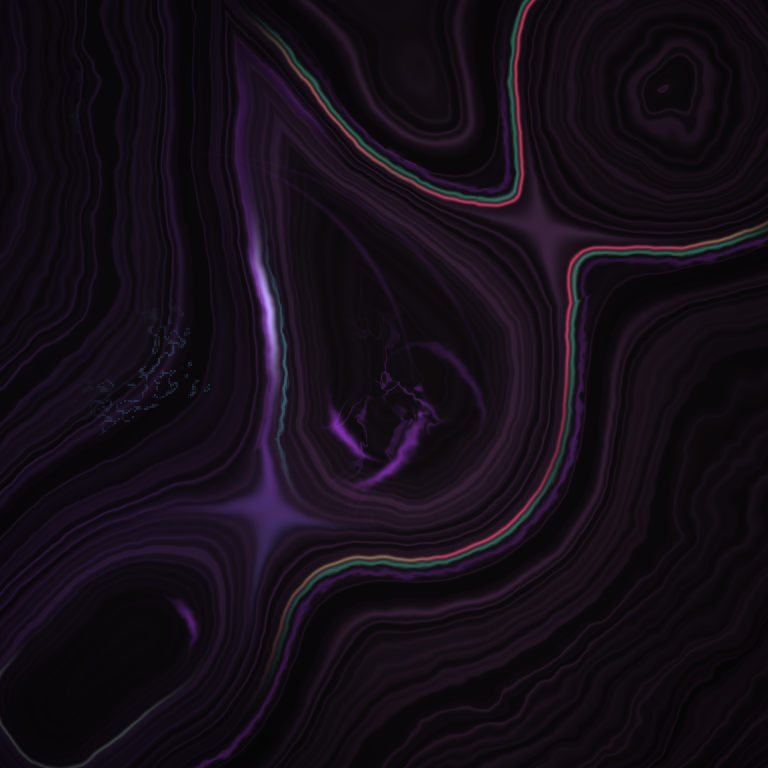
A Shadertoy shader for this background:

```glsl
// Dark marbled flow: thin violet filaments follow the contours of a warped
// distance field with three blended basins, which leaves saddles between them.
// A few contours glow in red, green and violet around a turbulent core.

#define BLEND 9.0             // sharpness of the blend between basins
#define WARP 0.030            // large bends of the flow
#define JITTER 0.085          // crinkles far from the basins
#define GLOW_LEVEL 0.130      // contour carrying the coloured lines
#define LEFT_LEVEL 0.090      // contour carrying the pale left strand
#define LINE_WIDTH 0.0024
#define CORE vec2(0.52, 0.46)
#define FILAMENT vec3(0.170, 0.090, 0.172)
#define VIOLET vec3(0.43, 0.14, 0.60)
#define RED vec3(0.60, 0.17, 0.26)
#define GREEN vec3(0.13, 0.34, 0.27)
#define PALE vec3(0.48, 0.52, 0.64)

float hash(vec2 p) {
    vec3 q = fract(vec3(p.xyx) * 0.1031);
    q += dot(q, q.yzx + 33.33);
    return fract((q.x + q.y) * q.z);
}

float noise(vec2 p) {
    vec2 i = floor(p), f = fract(p);
    f = f * f * (3.0 - 2.0 * f);
    return mix(mix(hash(i), hash(i + vec2(1, 0)), f.x),
               mix(hash(i + vec2(0, 1)), hash(i + vec2(1, 1)), f.x), f.y);
}

float fbm(vec2 p) {
    float sum = 0.0, amp = 0.53;
    for (int i = 0; i < 4; i++) {
        sum += amp * noise(p);
        p = mat2(1.6, 1.2, -1.2, 1.6) * p + 7.3;
        amp *= 0.5;
    }
    return sum;
}

vec2 fbm2(vec2 p) { return vec2(fbm(p), fbm(p + 41.7)) - 0.5; }

float bell(float x, float width) { x /= width; return exp(-x * x); }
float spot(vec2 p, vec2 centre, float size) { return bell(length(p - centre), size); }

// Distance to a segment whose radius changes from ra to rb
float capsule(vec2 p, vec2 a, vec2 b, float ra, float rb) {
    vec2 ab = b - a;
    float t = clamp(dot(p - a, ab) / dot(ab, ab), 0.0, 1.0);
    return length(p - a - ab * t) - mix(ra, rb, t);
}

// Smooth union of three basins, with rounded hills pressed against them
float field(vec2 p) {
    float middle = capsule(p, vec2(0.31, 1.0), vec2(0.53, 0.51), -0.12, 0.11);
    float lower = capsule(p, vec2(0.07, 0.08), vec2(0.18, 0.18), 0.03, 0.04);
    float upper = length(p - vec2(0.88, 0.88)) - 0.08;
    float h = -log(exp(-BLEND * middle) + exp(-BLEND * lower) + exp(-BLEND * upper)) / BLEND;
    return h + 0.085 * spot(p, vec2(0.55, 0.84), 0.13) + 0.06 * spot(p, vec2(0.85, 0.55), 0.2)
             + 0.04 * spot(p, vec2(0.47, 0.19), 0.13);
}

// Curved stroke, strongest at the given angle and tapered along the arc
float stroke(vec2 p, vec2 centre, float radius, float angle, float spread, float width) {
    vec2 q = p - centre;
    float turn = atan(q.y, q.x) - angle;
    float taper = bell(atan(sin(turn), cos(turn)), spread);
    return taper * bell(length(q) - radius, width * (0.35 + 0.65 * taper));
}

// Four-armed crossing of the contour through a saddle
float crossing(vec2 p, float h, vec2 saddle) {
    return bell(h - field(saddle), 0.0035) * spot(p, saddle, 0.11);
}

void mainImage(out vec4 fragColor, in vec2 fragCoord) {
    vec2 uv = fragCoord / iResolution.y;
    float coreMask = spot(uv, CORE, 0.085), upperMask = spot(uv, vec2(0.88, 0.88), 0.14);

    // Warped flow field
    vec2 p = uv + WARP * (vec2(noise(uv * 4.0), noise(uv * 4.0 + 19.0)) - 0.5);
    p += (0.014 + 0.07 * coreMask) * fbm2(uv * 15.0) + 0.12 * upperMask * fbm2(uv * 8.0);
    p.x -= mix(0.05, -0.03, smoothstep(0.45, 0.8, uv.y)) * smoothstep(0.2, 0.4, uv.y)
         * bell(uv.x - 0.3, 0.2);
    float h = field(p);
    h += JITTER * (fbm(p * 8.0 + 3.0) - 0.5) * smoothstep(0.14, 0.35, h);
    float slope = clamp(length(vec2(dFdx(h), dFdy(h))) * iResolution.y, 0.4, 1.5);

    // Dim ground, darker towards the corners
    float vignette = spot(uv, vec2(0.48, 0.52), 0.62);
    float outside = smoothstep(0.0, 0.11, h);
    float band = mix(0.6, noise(vec2(h * 22.0, 5.0)), outside);
    vec3 col = vec3(0.050, 0.039, 0.051) * (0.25 + 0.75 * vignette) * (0.68 + 0.5 * band);

    // Filaments along the contours
    float filaments = 0.0, freq = 40.0;
    for (int i = 0; i < 4; i++) {
        float layer = float(i) * 13.7;
        float ridge = pow(noise(vec2(h * freq + 40.0, layer)), 4.0);
        filaments += ridge * (0.1 + 1.1 * noise(p * 4.0 + layer));
        freq *= 1.8;
    }
    filaments *= max(mix(0.12, 1.0, outside), upperMask) * (0.25 + 0.75 * vignette);
    float leftness = smoothstep(0.5, 0.15, uv.x);
    col += filaments * FILAMENT * mix(vec3(1.0), vec3(1.0, 0.95, 1.4), leftness);
    col += vec3(0.12, 0.07, 0.13) * crossing(p, h, vec2(0.72, 0.70));
    col += vec3(0.17, 0.12, 0.28) * crossing(p, h, vec2(0.33, 0.32));

    // Coloured contours on the right and the top
    float right = smoothstep(0.30, 0.42, uv.x + 0.25 * smoothstep(0.35, 0.2, uv.y));
    float pulse = smoothstep(0.25, 0.65, noise(p * 4.5 + 8.0));
    float d = (h - GLOW_LEVEL) / slope;
    float fade = right * (0.25 + 0.75 * pulse) * smoothstep(0.05, 0.3, uv.y);
    vec3 warm = mix(RED, vec3(0.42, 0.35, 0.22), smoothstep(0.5, 0.8, noise(p * 6.0 + 2.0)));
    col += fade * (warm * bell(d, LINE_WIDTH) + GREEN * bell(d - 0.007, 0.003));
    col += right * VIOLET * 0.42 * bell(d - 0.019, 0.004) * noise(p * 5.0);

    // Pale strand on the left with a teal companion
    float left = smoothstep(0.46, 0.38, uv.x) * smoothstep(0.28, 0.42, uv.y) * smoothstep(1.0, 0.85, uv.y);
    float e = (h - LEFT_LEVEL) / slope;
    float highlight = bell(length((uv - vec2(0.35, 0.60)) * vec2(1.0, 0.6)), 0.05);
    col += left * (VIOLET * (0.35 + 0.4 * highlight) * bell(e - 0.005, 0.006) + PALE * highlight * bell(e, 0.006));
    col += left * vec3(0.13, 0.30, 0.32) * bell(e + 0.013, LINE_WIDTH) * bell(uv.y - 0.52, 0.14);
    col += left * vec3(0.08, 0.13, 0.18) * bell(e - 0.15, 0.004) * pulse;

    // Rim of the lower basin
    float lowerMask = spot(uv, vec2(0.1, 0.14), 0.17);
    col += lowerMask * vec3(0.25, 0.31, 0.27) * bell(h - 0.05, LINE_WIDTH) * pulse;

    // Violet strokes and torn strands near the core
    p += 0.02 * fbm2(uv * 28.0);
    float strokes = 0.9 * stroke(p, vec2(0.45, 0.47), 0.100, -0.85, 0.60, 0.008);
    strokes += stroke(p, vec2(0.49, 0.49), 0.083, 3.95, 0.50, 0.009);
    strokes += 0.6 * stroke(p, vec2(0.19, 0.17), 0.060, 0.50, 0.60, 0.006);
    strokes += 0.3 * stroke(p, vec2(0.55, 0.46), 0.085, 0.70, 0.90, 0.006);
    strokes += 0.2 * stroke(uv, vec2(0.20, 0.47), 0.340, 0.64, 0.40, 0.004);
    strokes += 0.13 * stroke(uv, vec2(0.25, 0.40), 0.400, 0.75, 0.50, 0.004);
    float torn = fbm(p * 15.0 + 2.0 * fbm2(p * 9.0));
    strokes += 0.5 * coreMask * bell(torn - 0.5, 0.025) * smoothstep(0.3, 0.7, noise(p * 22.0));
    col += VIOLET * strokes;
    fragColor = vec4(col, 1.0);
}
```
